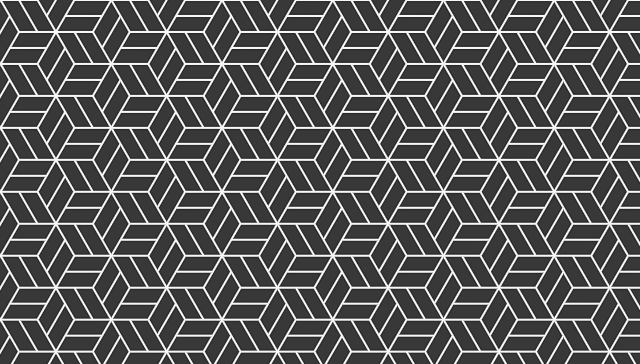
Reproduce this pattern procedurally as a Shadertoy shader.

```glsl
// Rhombus lattice of white lines on charcoal, each rhombus split by a line parallel to one side
#define STAR_STEP 0.0999            // distance between stacked stars, in canvas widths
#define ORIGIN vec2(0.0009, 0.0)    // first star, from the top left corner
#define LINE_WIDTH 0.0032
#define EDGE_SHADE_REACH 0.0039     // from line centre to the end of the dark rim
#define FILL_COLOR vec3(0.22)
#define SHADE_COLOR vec3(0.17)
#define LINE_COLOR vec3(0.97)

const float SECTOR = 1.04719755;    // 60 degrees
const float ROOT3 = 1.7320508;

// Offset from the nearest star of a triangular lattice with unit spacing
vec2 nearestStar(vec2 p) {
    vec2 period = vec2(ROOT3, 1.0);
    vec2 a = mod(p + 0.5 * period, period) - 0.5 * period;
    vec2 b = mod(p, period) - 0.5 * period;
    return dot(a, a) < dot(b, b) ? a : b;
}

// Distance to the six spokes and the rhombus dividers around a star
float lineDistance(vec2 p) {
    vec2 q = nearestStar(p);

    // Fold the hexagonal cell into one sector by rotation
    float angle = mod(atan(q.y, q.x), SECTOR);
    q = length(q) * vec2(cos(angle), sin(angle));

    vec2 slantNormal = vec2(sin(SECTOR), -cos(SECTOR));
    float slant = dot(q, slantNormal);
    float halfSide = 0.5 / ROOT3;
    float divider = abs(slant - halfSide * slantNormal.x);
    return min(min(abs(q.y), abs(slant)), divider);
}

// Antialiased coverage of a band around the line centre
float band(float dist, float halfWidth, float pixel) {
    return clamp((halfWidth - dist) / pixel + 0.5, 0.0, 1.0);
}

void mainImage(out vec4 fragColor, in vec2 fragCoord) {
    float pixel = 1.0 / iResolution.x;
    vec2 p = vec2(fragCoord.x, iResolution.y - fragCoord.y) * pixel - ORIGIN;
    float dist = lineDistance(p / STAR_STEP) * STAR_STEP;

    // Flat fill, faint dark rim, then the line itself
    vec3 color = mix(FILL_COLOR, SHADE_COLOR, band(dist, EDGE_SHADE_REACH, pixel));
    color = mix(color, LINE_COLOR, band(dist, 0.5 * LINE_WIDTH, pixel));
    fragColor = vec4(color, 1.0);
}
```
